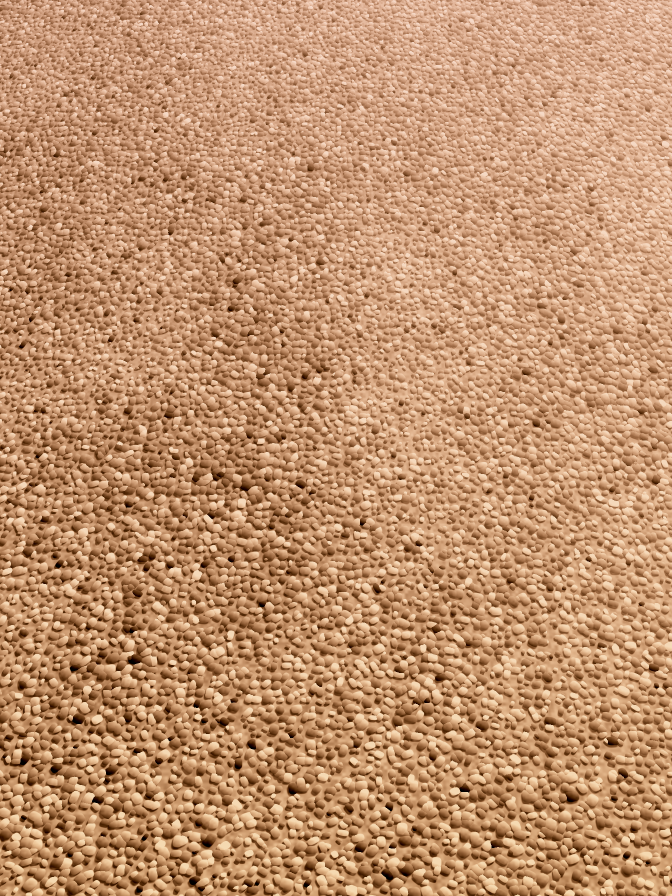
Write a WebGL 2 fragment shader that draws this texture.

```glsl
#version 300 es
precision highp float;
// Pebbled ground receding under low sunlight from the upper right.
// Jittered rounded stones sit in a log-scaled perspective grid over sandy
// mortar; each gets its own tone, a lit side and a cast shadow.
uniform vec2 u_resolution;
out vec4 fragColor;

const float HORIZON = 2.3;              // in canvas widths
const vec2 LIGHT = vec2(0.45, 0.89);

vec4 hash4(vec2 p) {
  vec4 q = fract(p.xyxy * vec4(0.1031, 0.1030, 0.0973, 0.1099));
  q += dot(q, q.wzxy + 33.33);
  return fract((q.xxyz + q.yzzw) * q.zywx);
}

float noise(vec2 p) {
  vec2 i = floor(p), f = fract(p);
  f = f * f * (3.0 - 2.0 * f);
  return mix(mix(hash4(i).x, hash4(i + vec2(1, 0)).x, f.x),
             mix(hash4(i + vec2(0, 1)).x, hash4(i + vec2(1, 1)).x, f.x), f.y);
}

float fbm(vec2 p) {
  float sum = 0.0, amp = 0.5;
  for (int i = 0; i < 4; i++) {
    sum += amp * noise(p);
    p = p * 2.03 + 17.3;
    amp *= 0.5;
  }
  return sum / 0.9375;
}

// Rounded-box distance: 1.0 on the rim of a stone
float rim(vec2 q, vec2 radii) {
  vec2 a = abs(q) / radii;
  return pow(dot(a * a, a) + 1e-5, 1.0 / 3.0);
}

// Brown to cream ramp
vec3 sandColor(float tone) {
  vec3 rise = 1.0 - pow(vec3(max(1.0 - tone, 0.0)), vec3(1.6, 1.2, 1.06));
  return vec3(0.42, 0.24, 0.10) + vec3(0.54, 0.61, 0.65) * rise;
}

vec3 ground(vec2 p) {
  float depth = HORIZON - p.y;
  vec2 g = 62.0 * HORIZON * vec2((p.x - 0.5) / depth, -1.12 * log(depth / HORIZON));
  g += 200.0;
  float far = p.y / 1.333;
  float patches = fbm(p * vec2(5.0, 6.5) + 3.0) - 0.5;

  // Sandy mortar with fine grit
  float mortar = 0.56 + 0.35 * (noise(g * 2.6) - 0.5);
  float stone = 0.0, top = -1.0, cover = 0.0, shadow = 0.0;

  // Stones of the neighbouring cells; the highest one shows
  vec2 cell = floor(g);
  for (int y = -1; y <= 1; y++) {
    for (int x = -1; x <= 1; x++) {
      vec2 id = cell + vec2(x, y);
      vec4 r = hash4(id), s = hash4(id + 71.7);
      vec2 rel = g - id - 0.5 - 0.8 * (r.xy - 0.5);
      float size = mix(0.30, 0.64, r.z) - 0.25 * patches;
      vec2 radii = size * vec2(1.1, mix(0.6, 0.95, r.w));
      float angle = 6.2832 * s.x;
      mat2 turn = mat2(cos(angle), -sin(angle), sin(angle), cos(angle));
      float d = rim(turn * rel, radii);
      float behind = rim(turn * (rel + 0.32 * LIGHT), radii);
      shadow = max(shadow, 1.0 - smoothstep(0.75, 1.1, behind));

      float height = size * (1.0 - d * d) + 0.15 * s.y;
      if (d < 1.08 && height > top) {
        top = height;
        cover = 1.0 - smoothstep(0.86, 1.08, d);
        float tone = 0.57 + 0.62 * (s.z - 0.5);
        tone += 0.26 * step(0.91, s.w) - 0.42 * step(s.w, 0.10);
        float slope = dot(rel, LIGHT) / size;
        stone = tone + 0.42 * slope + 0.12 * (noise(g * 4.0 + 9.0) - 0.5);
      }
    }
  }
  float tone = mix(mortar - 0.52 * shadow, stone, cover);

  // Distance flattens contrast; glare brightens the upper right
  float glare = smoothstep(0.5, 1.9, p.x * 0.75 + p.y * 0.85);
  float contrast = mix(1.12, 0.72, far) * (1.0 - 0.25 * glare);
  tone = 0.45 + (tone - 0.48) * contrast;
  tone += 0.24 * glare - 0.06 * (1.0 - p.x) + 0.22 * patches;
  vec3 color = sandColor(tone);
  color.b *= mix(0.92, 1.05, far);
  return clamp(color, 0.0, 1.0);
}

void main() {
  // Four samples per pixel smooth the stone edges
  vec3 color = vec3(0.0);
  for (int i = 0; i < 4; i++) {
    vec2 offset = 0.5 * vec2(i & 1, i >> 1) - 0.25;
    color += ground((gl_FragCoord.xy + offset) / u_resolution.x);
  }
  fragColor = vec4(color / 4.0, 1.0);
}
```
